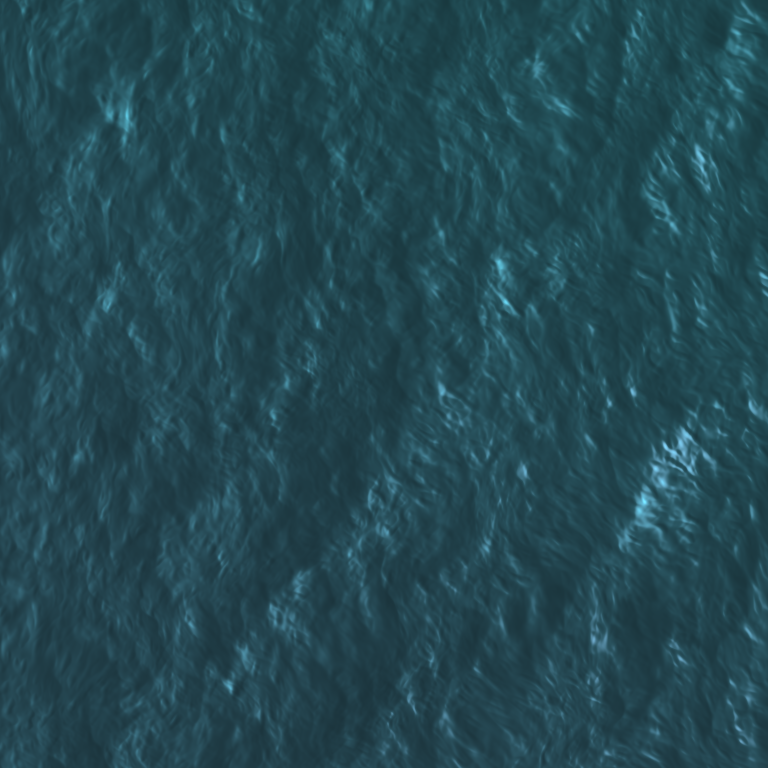
Write a WebGL 1 fragment shader that draws this texture.

```glsl
precision highp float;

uniform vec2 u_resolution;

const vec3 DEEP_TEAL = vec3(0.123, 0.292, 0.322);
const vec3 SLATE_BLUE = vec3(0.140, 0.268, 0.310);
const vec3 SKY_GLINT = vec3(0.22, 0.23, 0.30);

// Sineless hash in 0..1
vec2 hash2(vec2 cell) {
  vec3 h = fract(cell.xyx * vec3(0.1031, 0.1030, 0.0973));
  h += dot(h, h.yzx + 33.33);
  return fract((h.xx + h.yz) * h.zy);
}

float cornerRamp(vec2 cell, vec2 corner, vec2 f) {
  return dot(2.0 * hash2(cell + corner) - 1.0, f - corner);
}

float gradientNoise(vec2 p) {
  vec2 cell = floor(p);
  vec2 f = p - cell;
  vec2 u = f * f * f * (f * (f * 6.0 - 15.0) + 10.0);
  float bottom = mix(cornerRamp(cell, vec2(0.0), f),
                     cornerRamp(cell, vec2(1.0, 0.0), f), u.x);
  float top = mix(cornerRamp(cell, vec2(0.0, 1.0), f),
                  cornerRamp(cell, vec2(1.0), f), u.x);
  return mix(bottom, top, u.y);
}

// Coordinates across and along the crests of a wave train
vec2 waveSpace(vec2 p, float crestAngle, float frequency, float stretch) {
  vec2 along = vec2(cos(crestAngle), sin(crestAngle));
  vec2 across = vec2(along.y, -along.x);
  return vec2(dot(p, across), dot(p, along) * stretch) * frequency;
}

// Slope of scattered domes: bright on the left rim, falling off to the right
float moundSlope(vec2 q, float seed) {
  vec2 cell = floor(q);
  float slope = 0.0;
  float total = 0.0;
  for (int j = -1; j <= 1; j++) {
    for (int i = -1; i <= 1; i++) {
      vec2 id = cell + vec2(float(i), float(j));
      vec2 toCenter = id + 0.1 + 0.8 * hash2(id + seed) - q;
      float steepness = mix(0.3, 1.7, hash2(id + seed + 57.0).x);
      float weight = exp(-13.0 * dot(toCenter, toCenter));
      slope += weight * steepness * toCenter.x;
      total += weight;
    }
  }
  return slope / (total + 0.0001);
}

// Slope of a rippled surface with soft creases
float rippleHeight(vec2 q) {
  float n = gradientNoise(q);
  return 0.45 * n + 0.75 * sqrt(n * n + 0.004);
}

float rippleSlope(vec2 q) {
  vec2 offset = vec2(0.14, 0.0);
  return (rippleHeight(q + offset) - rippleHeight(q - offset)) / (2.0 * offset.x);
}

float moundRelief(vec2 p) {
  float relief = 0.0;
  float frequency = 7.0;
  for (int i = 0; i < 3; i++) {
    float octave = float(i);
    vec2 q = waveSpace(p, 1.12 + 0.35 * octave, frequency, 0.72);
    relief += 0.2 * moundSlope(q, 19.0 * octave + 7.0);
    frequency *= 2.05;
  }
  return relief;
}

// Two ripple trains, the second taking over toward the right
float rippleRelief(vec2 p, float crossing) {
  float relief = 0.0;
  float frequency = 30.0;
  for (int i = 0; i < 3; i++) {
    float octave = float(i);
    float first = rippleSlope(waveSpace(p, 1.2 + 0.1 * octave, frequency, 0.58) + 17.3 * octave);
    float second = rippleSlope(waveSpace(p, 2.05 + 0.1 * octave, frequency, 0.52) + 61.7 + octave);
    relief += 0.125 * (first * sqrt(1.0 - crossing) + second * sqrt(crossing));
    frequency *= 1.8;
  }
  return relief;
}

void main() {
  vec2 p = gl_FragCoord.xy / u_resolution.y;

  // Bend the wave trains and roughen the mound rims
  vec2 bend = vec2(gradientNoise(p * 7.0 + 3.1), gradientNoise(p * 7.0 + 41.7));
  vec2 rough = vec2(gradientNoise(p * 32.0 + 9.4), gradientNoise(p * 32.0 + 73.2));
  vec2 water = p + 0.03 * bend;

  // Ripples stand out on the lit faces of the mounds
  float mounds = moundRelief(water + 0.013 * rough);
  float crossing = smoothstep(-0.15, 1.1, p.x + 0.5 * gradientNoise(p * 5.0 + 21.0));
  float ripples = rippleRelief(water, crossing);
  float relief = mounds + ripples * clamp(1.0 + 3.0 * mounds, 0.55, 1.6);
  relief += 0.14 * gradientNoise(p * 3.5 + 12.0);

  // Water body, greener toward the upper right
  float greenness = smoothstep(0.3, 1.6, p.x * 0.6 + p.y);
  vec3 color = mix(SLATE_BLUE, DEEP_TEAL, greenness);
  color *= exp(relief + 0.7 * relief * relief);

  // Pale reflections gather toward the lower right
  float glare = smoothstep(0.4, 1.35, p.x + 0.4 * (1.0 - p.y));
  float gather = smoothstep(-0.25, 0.35, gradientNoise(water * 8.0 + 30.0));
  float glint = smoothstep(0.13, 0.48, relief) * glare * mix(0.4, 1.2, gather);
  color += SKY_GLINT * glint;

  gl_FragColor = vec4(color, 1.0);
}
```
